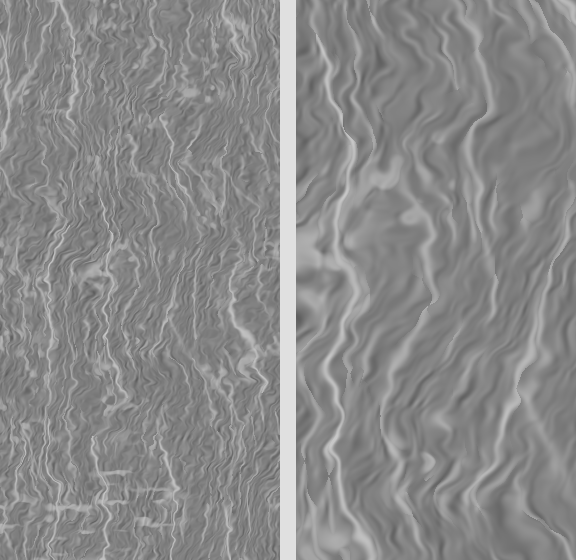
Left: the whole. Right: its middle third, enlarged.
This texture map is drawn by a WebGL 1 fragment shader. Its source:

```glsl
precision highp float;
// Grey bark relief: embossed fibre grain crossed by pale, broken, upright cracks.
uniform vec2 u_resolution;

vec2 hash2(vec2 c) {
  vec3 q = fract(c.xyx * vec3(0.1031, 0.1030, 0.0973));
  q += dot(q, q.yzx + 33.33);
  return fract((q.xx + q.yz) * q.zy);
}

float noise(vec2 p) {
  vec2 i = floor(p), f = fract(p);
  f = f * f * (3.0 - 2.0 * f);
  float low = mix(hash2(i).x, hash2(i + vec2(1.0, 0.0)).x, f.x);
  float high = mix(hash2(i + vec2(0.0, 1.0)).x, hash2(i + 1.0).x, f.x);
  return mix(low, high, f.y);
}

// Soft line along the upright borders of a cellular pattern
float crack(vec2 p, float width) {
  vec2 cell = floor(p), f = fract(p), near = vec2(9.0), next = vec2(9.0);
  for (int y = -1; y <= 1; y++) {
    for (int x = -1; x <= 1; x++) {
      vec2 o = vec2(float(x), float(y));
      vec2 r = o + 0.1 + 0.8 * hash2(cell + o) - f;
      if (dot(r, r) < dot(near, near)) {
        next = near;
        near = r;
      } else if (dot(r, r) < dot(next, next)) {
        next = r;
      }
    }
  }
  vec2 across = normalize(next - near);
  float d = dot(0.5 * (near + next), across) / width;
  return exp(-d * d) * smoothstep(0.3, 0.8, abs(across.x));
}

// Leaning fibres in two sizes
float fibres(vec2 p) {
  p.x -= 0.28 * p.y;
  return noise(p * vec2(80.0, 30.0)) + 0.6 * noise(p * vec2(135.0, 62.0) + 7.0);
}

void main() {
  vec2 p = gl_FragCoord.xy / u_resolution.x;

  // Meander: broad sway plus a fine ragged edge
  vec2 q = p;
  q.x += 0.10 * (noise(p * vec2(4.0, 5.0) + 3.0) - 0.5);
  q.x += 0.035 * (noise(p * vec2(14.0, 19.0) + 11.0) - 0.5);
  q += 0.014 * (vec2(noise(p * vec2(45.0, 55.0)), noise(p * 50.0 + 23.0)) - 0.5);

  // Long cracks, branching veins and short flecks, each broken by a mask
  float swell = noise(p * vec2(7.0, 6.0) + 31.0);
  float longMask = smoothstep(0.22, 0.55, noise(p * vec2(5.0, 3.5) + 41.0));
  float veinMask = smoothstep(0.38, 0.68, noise(p * vec2(9.0, 7.0) + 53.0));
  float fleckMask = smoothstep(0.45, 0.75, noise(p * vec2(17.0, 12.0) + 67.0));
  vec2 longCell = q * vec2(4.6, 1.7) + 5.0;
  float light = crack(longCell, mix(0.014, 0.045, swell * swell)) * longMask;
  light = max(light, 0.75 * crack(q * vec2(11.0, 4.0) + 17.0, 0.055) * veinMask);
  light = max(light, 0.62 * crack(q * vec2(25.0, 9.0) + 29.0, 0.11) * fleckMask);

  // Crumbly pale patches and a few level scuffs
  float patchMask = smoothstep(0.55, 0.85, noise(p * vec2(8.0, 9.0) + 83.0));
  float crumbs = smoothstep(0.45, 0.85, noise(q * vec2(60.0, 42.0) + 13.0));
  float scuffMask = smoothstep(0.66, 0.86, noise(p * vec2(4.0, 5.0) + 97.0));
  float scuffs = smoothstep(0.60, 0.90, noise(q * vec2(14.0, 48.0) + 19.0));
  light = max(light, max(0.75 * crumbs * patchMask, 0.8 * scuffs * scuffMask));
  float halo = crack(longCell, 0.09) * longMask;

  // Emboss: slope of the fibre height, rougher in some places
  float slope = fibres(q + vec2(0.0045, -0.002)) - fibres(q - vec2(0.0015, 0.0));
  float rough = mix(0.07, 0.17, noise(p * vec2(6.0, 5.0) + 71.0));
  float tone = 0.497 + 0.02 * (noise(p * vec2(30.0, 12.0)) - 0.5);
  tone += slope * rough * (1.0 - 0.5 * light) + 0.22 * light + 0.02 * halo;
  gl_FragColor = vec4(vec3(clamp(tone, 0.36, 0.78)), 1.0);
}
```
